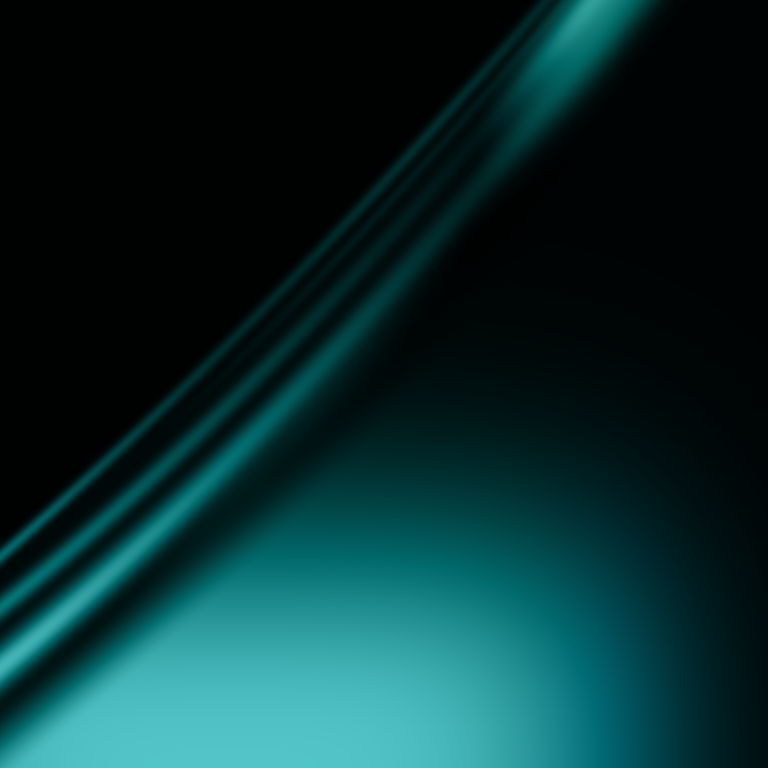
This background is drawn by a three.js fragment shader. Its source:

```glsl
// Curved teal light streaks sweep over black above a soft glow at the foot.
// Each streak is a Gaussian around a parabola; the glow is a separable
// falloff that a dark gap below the widest streak cuts away.

varying vec2 vUv;

// Signed distance to y = start + slope * x + bend * x^2, positive above it.
float arcDistance(vec2 p, float start, float slope, float bend) {
  float height = start + p.x * (slope + bend * p.x);
  float tangent = slope + 2.0 * bend * p.x;
  return (p.y - height) / sqrt(1.0 + tangent * tangent);
}

float band(float d, float width) {
  float t = d / width;
  return exp(-t * t);
}

// Strength that fades from the left edge.
float fade(float x, float reach) {
  return exp(-pow(x / reach, 1.6));
}

// Brightness to colour: deep teal that pales as it grows brighter.
vec3 tealRamp(float level) {
  float pale = max(level - 0.42, 0.0);
  return vec3(0.01 * level + 0.9 * pale, level, level * 1.02);
}

void main() {
  vec2 p = vUv;
  float upper = smoothstep(0.60, 0.80, p.x);

  // Widest streak, with a dim skirt on its lower side
  float mainArc = arcDistance(p, 0.130, 0.82, 0.30);
  float mainWidth = mix(0.023, 0.019, smoothstep(0.0, 0.4, p.x)) + 0.011 * upper;
  float streaks = (0.70 * fade(p.x, 0.45) + 0.34 * upper) * band(mainArc, mainWidth);
  float skirt = smoothstep(0.10, 0.35, p.x) * (1.0 - smoothstep(0.40, 0.62, p.x));
  streaks += 0.10 * skirt * band(mainArc + 0.030, 0.026);

  // Middle streak, which flares near the top
  float middleArc = arcDistance(p, 0.208, 0.80, 0.30);
  float flare = smoothstep(0.61, 0.77, p.x);
  streaks += 0.44 * fade(p.x, 0.42) * band(middleArc, 0.013);
  streaks += 0.50 * flare * band(middleArc, 0.025);

  // Thin outer streak and a fainter strand inside it
  float outerArc = arcDistance(p, 0.275, 0.87, 0.21);
  float outerLevel = 0.28 * fade(p.x, 0.20) + 0.11 + 0.05 * band(p.x - 0.55, 0.15);
  streaks += outerLevel * band(outerArc, 0.008);
  float innerArc = arcDistance(p, 0.245, 0.845, 0.245);
  streaks += 0.07 * smoothstep(0.15, 0.50, p.x) * band(innerArc, 0.007);
  streaks += 0.025 * band(innerArc, 0.025);

  // Broad glow, cut off by the dark gap
  float side = (p.x - 0.30) / 0.54;
  side *= side;
  float glow = 0.76 * exp(-side * side - pow(p.y / 0.33, 2.4));
  glow *= smoothstep(0.025, 0.120, -mainArc);

  // Near-black ground, slightly lighter below the streaks
  float ground = mix(0.004, 0.012, smoothstep(0.0, 0.12, -mainArc));

  vec3 color = tealRamp(ground + glow + streaks);
  color.b -= 0.06 * upper * streaks;
  color.b += 0.12 * glow * smoothstep(0.65, 0.85, p.x);
  gl_FragColor = vec4(color, 1.0);
}
```
